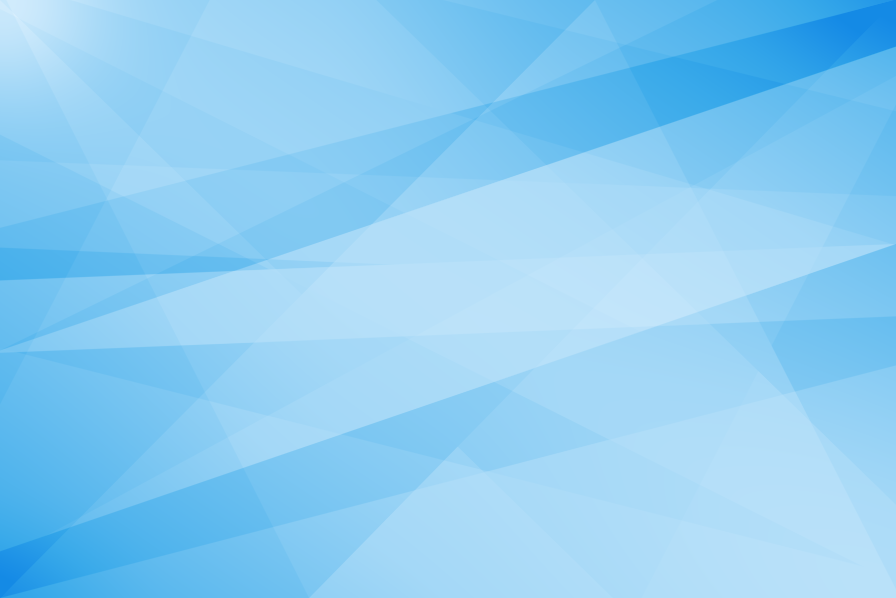
Write a Shadertoy shader that draws this background.

```glsl
// Translucent overlapping blue beams and facets on a soft diagonal gradient.

// 1 below the line that meets the left and right canvas sides at these heights.
float under(vec2 p, float atLeft, float atRight) {
    float w = 0.8 / iResolution.y;
    return smoothstep(-w, w, mix(atLeft, atRight, p.x) - p.y);
}

// 1 to the right of the line that meets the top and bottom at these positions.
float rightOf(vec2 p, float atTop, float atBottom) {
    float w = 0.9 / iResolution.x;
    return smoothstep(-w, w, p.x - mix(atBottom, atTop, p.y));
}

// Light cyan to deep blue, indexed by the amount of red.
vec3 blueRamp(float tone) {
    float t = clamp(tone, 0.08, 0.90);
    float green = 0.57 + 0.43 * t - 0.07 * (1.0 - smoothstep(0.04, 0.24, t));
    return vec3(t, green, 0.89 + 0.12 * t);
}

void mainImage(out vec4 fragColor, in vec2 fragCoord) {
    vec2 p = fragCoord / iResolution.xy;

    // Gradient: dark lower left and upper right, pale along the other diagonal.
    float diagonal = abs(p.x + p.y - 1.0);
    float tone = 0.59 - 0.40 * pow(diagonal, 1.6);
    tone += 0.08 * smoothstep(0.6, 0.0, distance(p, vec2(1.0, 0.0)));

    // Rising lines shared by the broad beams.
    float upperTop = under(p, 0.619, 1.0);
    float upperBase = under(p, 0.414, 0.922);
    float beamTop = under(p, 0.531, 0.592);
    float beamBase = under(p, 0.410, 0.471);
    float lowerTop = under(p, 0.078, 0.592);
    float lowerBase = under(p, 0.0, 0.389);

    // Dark rising bands and the pale beams between them.
    tone -= mix(0.07, 0.12, smoothstep(0.3, 0.75, p.x)) * upperTop * (1.0 - upperBase);
    tone -= 0.08 * lowerTop * (1.0 - lowerBase);
    tone += 0.04 * smoothstep(0.0, 0.4, p.x) * upperBase * (1.0 - lowerTop);
    tone += 0.05 * beamTop * (1.0 - beamBase);
    tone += 0.02 * beamTop * (1.0 - lowerTop) * p.x;

    // Thin, nearly level wedges.
    tone -= 0.08 * under(p, 0.586, 0.521) * (1.0 - beamTop);
    tone += 0.04 * under(p, 0.732, 0.672) * (1.0 - beamBase);

    // Long shallow facets.
    float fallingTop = under(p, 1.035, 0.590);
    float fallingMid = under(p, 0.985, 0.230);
    float falling = under(p, 0.775, 0.025);
    float fallingBase = under(p, 0.418, 0.039);
    float risingFan = under(p, 0.0625, 0.873);
    float leftFade = 1.0 - smoothstep(0.35, 0.65, p.x);
    tone += 0.08 * (1.0 - fallingTop) * (1.0 - upperTop) * leftFade;
    tone += 0.03 * (1.0 - fallingMid) * (1.0 - lowerTop);
    tone -= 0.05 * under(p, 0.414, 1.146) * (1.0 - upperBase);
    tone -= 0.04 * under(p, 1.182, 0.814) * (1.0 - fallingTop);
    tone -= 0.05 * falling * (1.0 - fallingBase) * (1.0 - 0.7 * beamTop * (1.0 - beamBase));
    tone += 0.035 * risingFan * (1.0 - lowerTop);

    // Steep facets and diagonal crossings.
    float leftDown = rightOf(p, 0.007, 0.345);
    float leftUp = rightOf(p, 0.234, -0.112);
    float peakLeft = rightOf(p, 0.664, 0.0);
    float peakRight = rightOf(p, 0.664, 1.005);
    float crossDown = rightOf(p, 0.0, 0.684);
    float crossUp = rightOf(p, 1.0, 0.345);
    float farDown = rightOf(p, 0.42, 1.107);
    float farUp = rightOf(p, 1.06, 0.716);
    tone += 0.04 * leftDown * leftUp;
    tone -= 0.04 * (1.0 - leftDown) * (1.0 - leftUp);
    tone += 0.05 * peakLeft * (1.0 - peakRight);
    tone += 0.05 * crossUp * (1.0 - crossDown);
    tone -= 0.04 * crossDown * (1.0 - peakLeft);
    tone += 0.04 * crossUp * (1.0 - farDown);
    tone -= 0.04 * farDown * (1.0 - crossUp);
    tone += 0.03 * farUp * (1.0 - farDown);
    tone -= 0.04 * farUp * peakRight;

    // Soften the highlights where many facets overlap.
    tone -= 0.55 * max(tone - 0.64, 0.0);

    // Bright upper left corner, deep shade in the two dark corners.
    vec2 corner = (p - vec2(0.0, 1.0)) * vec2(1.5, 1.0);
    tone += 0.24 * exp(-35.0 * dot(corner, corner));
    tone -= 0.04 * smoothstep(0.2, 0.0, distance(p, vec2(1.0)));
    tone -= 0.06 * smoothstep(0.2, 0.0, length(p));

    fragColor = vec4(blueRamp(tone), 1.0);
}
```
